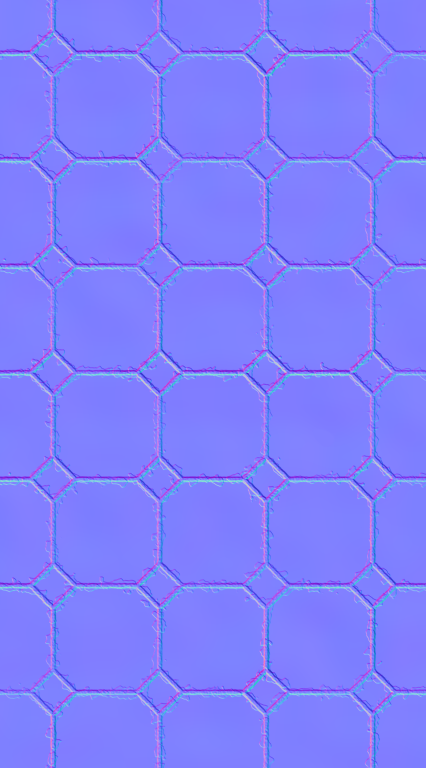
This texture map is drawn by a Shadertoy shader. Its source:

```glsl
const float TILES_ACROSS = 4.0;
const float DIAMOND_RADIUS = 0.21;   // centre to corner, in tiles
const float GROUT_HALF = 0.010;      // flat floor of the joint
const float BEVEL = 0.016;           // width of the sloping joint wall
const float JOINT_DEPTH = 0.0125;
const float EDGE_WOBBLE = 0.008;
const float CHIP_REACH = 0.11;       // how far chips creep into a tile
const float CHIP_DEPTH = 0.0048;
const float CHIP_BEVEL = 0.014;
const float GRAIN_DEPTH = 0.0045;
const float SLOPE_STEP = 0.005;      // finite difference distance
const int SAMPLES = 2;               // per axis, for smoothing

vec2 hashGradient(vec2 cell) {
    vec2 k = vec2(dot(cell, vec2(127.1, 311.7)), dot(cell, vec2(269.5, 183.3)));
    return 2.0 * fract(sin(k) * 43758.55) - 1.0;
}

float gradientNoise(vec2 p) {
    vec2 i = floor(p), f = fract(p);
    vec2 u = f * f * f * (f * (f * 6.0 - 15.0) + 10.0);
    vec2 e = vec2(0.0, 1.0);
    float low = mix(dot(hashGradient(i), f),
                    dot(hashGradient(i + e.yx), f - e.yx), u.x);
    float high = mix(dot(hashGradient(i + e.xy), f - e.xy),
                     dot(hashGradient(i + e.yy), f - e.yy), u.x);
    return mix(low, high, u.y);
}

// Distance to the nearest joint of the octagon and diamond paving
float jointDistance(vec2 p) {
    vec2 q = abs(fract(p) - 0.5);
    float diamond = (q.x + q.y - DIAMOND_RADIUS) * 0.70711;
    return diamond < 0.0 ? -diamond : min(diamond, min(q.x, q.y));
}

float surfaceHeight(vec2 p) {
    float d = jointDistance(p);
    float fine = gradientNoise(p * 27.0);
    float wear = clamp(0.85 + 0.9 * gradientNoise(p * 1.7 + 4.3), 0.4, 1.4);

    // Joint with a slightly ragged wall
    float wall = smoothstep(GROUT_HALF, GROUT_HALF + BEVEL, d + EDGE_WOBBLE * fine);
    float height = JOINT_DEPTH * wear * wall;

    // Shallow chips with curling outlines
    float reach = 0.02 + CHIP_REACH * (gradientNoise(p * 12.0 + 7.1) + 0.45 * fine);
    height += CHIP_DEPTH * wear * smoothstep(0.0, CHIP_BEVEL, d - reach);

    // Gritty grout
    height += GRAIN_DEPTH * (1.0 - wall) * gradientNoise(p * 48.0);
    return height;
}

vec3 surfaceNormal(vec2 p, float stepSize) {
    vec2 e = vec2(stepSize, 0.0);
    vec2 slope = vec2(surfaceHeight(p + e.xy) - surfaceHeight(p - e.xy),
                      surfaceHeight(p + e.yx) - surfaceHeight(p - e.yx));
    return normalize(vec3(-slope / (2.0 * stepSize), 1.0));
}

void mainImage(out vec4 fragColor, in vec2 fragCoord) {
    float pixel = TILES_ACROSS / iResolution.x;
    float stepSize = max(SLOPE_STEP, 0.25 * pixel);
    vec3 normalSum = vec3(0.0);

    for (int y = 0; y < SAMPLES; y++) {
        for (int x = 0; x < SAMPLES; x++) {
            vec2 jitter = (vec2(x, y) + 0.5) / float(SAMPLES) - 0.5;
            // Tiles are counted from the top left corner
            vec2 p = (fragCoord + jitter - vec2(0.0, iResolution.y)) * pixel;
            normalSum += surfaceNormal(p, stepSize);
        }
    }

    // Encode the normal as a colour
    vec3 normal = normalSum / float(SAMPLES * SAMPLES);
    fragColor = vec4(0.5 + 0.5 * normal, 1.0);
}
```
